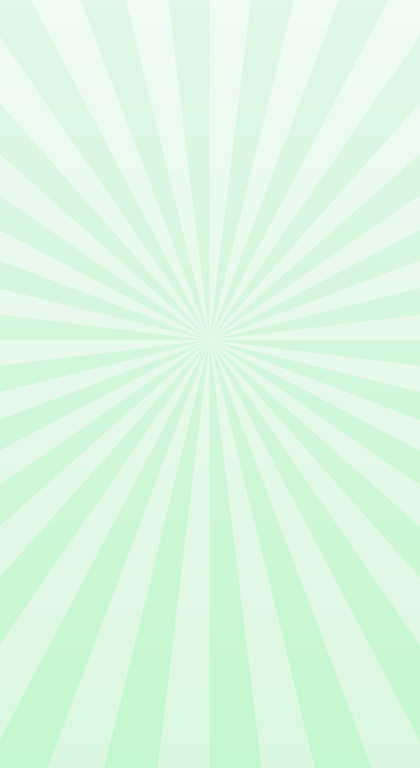
Write a WebGL 2 fragment shader that draws this background.

```glsl
#version 300 es
precision highp float;
// Pale mint sunburst: equal wedges radiate from a point above the middle.
// A vertical gradient colours the base, and a second, paler gradient
// colours the rays, which are repeated by angle with smooth edges.

uniform vec2 u_resolution;
out vec4 fragColor;

const float TAU = 6.2831853;
const float RAY_COUNT = 26.0;
const vec2 BURST_CENTER = vec2(0.499, 0.557);

const vec3 BASE_BOTTOM = vec3(0.765, 0.970, 0.810);
const vec3 BASE_TOP = vec3(0.882, 0.967, 0.905);
const vec3 RAY_BOTTOM = vec3(0.860, 0.970, 0.882);
const vec3 RAY_TOP = vec3(0.942, 0.984, 0.952);

// Signed distance to the nearest ray edge, positive inside a ray.
float rayDistance(vec2 p, float count) {
  float radius = length(p);
  float angle = radius > 0.0 ? atan(p.y, p.x) : 0.0;
  float turn = angle / TAU * count;
  float fromAxis = abs(fract(turn + 0.25) - 0.5);
  return (0.25 - fromAxis) * TAU / count * radius;
}

// Antialiased coverage of a shape; narrow wedges blend to one half.
float coverage(float dist, float pixel) {
  return clamp(0.5 + dist / pixel, 0.0, 1.0);
}

void main() {
  vec2 uv = gl_FragCoord.xy / u_resolution;
  float pixel = 1.0 / u_resolution.y;

  // Position around the burst, in units of the canvas height
  vec2 p = (uv - BURST_CENTER) * vec2(u_resolution.x / u_resolution.y, 1.0);

  // Base and ray gradients
  vec3 base = mix(BASE_BOTTOM, BASE_TOP, uv.y);
  vec3 ray = mix(RAY_BOTTOM, RAY_TOP, uv.y);
  vec3 color = mix(base, ray, coverage(rayDistance(p, RAY_COUNT), pixel));

  // Faint pale spot where the rays meet
  float spot = 1.0 - smoothstep(0.002, 0.012, length(p));
  color = mix(color, ray, 0.4 * spot);

  fragColor = vec4(color, 1.0);
}
```
